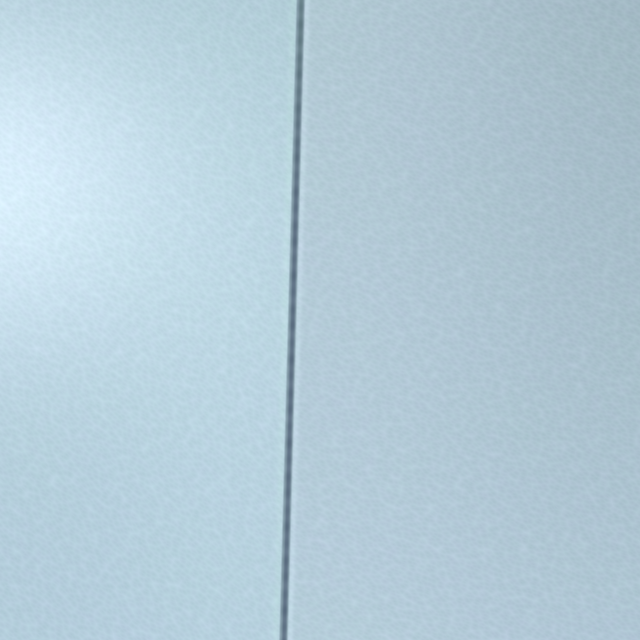
Reproduce this texture procedurally as a Shadertoy shader.

```glsl
// Pale blue brushed panels split by a thin, slightly leaning dark seam.
// Broad gradients and a soft glow at the left give the light; stretched
// cellular noise gives the grain, and layered sines drift the tint.

vec2 hash2(vec2 p) {
    vec3 q = fract(p.xyx * vec3(0.1031, 0.1030, 0.0973));
    q += dot(q, q.yzx + 33.33);
    return fract((q.xx + q.yz) * q.zy);
}

mat2 rotation(float angle) {
    float c = cos(angle), s = sin(angle);
    return mat2(c, s, -s, c);
}

// Distance to the nearest scattered point, centred near zero
float cellular(vec2 p) {
    vec2 cell = floor(p), local = fract(p);
    float nearest = 4.0;
    for (int y = -1; y <= 1; y++) {
        for (int x = -1; x <= 1; x++) {
            vec2 offset = vec2(x, y);
            vec2 d = offset + hash2(cell + offset + 71.0) - local;
            nearest = min(nearest, dot(d, d));
        }
    }
    return sqrt(nearest) - 0.48;
}

float layeredSines(vec2 p) {
    float sum = 0.0, weight = 0.5;
    for (int i = 0; i < 4; i++) {
        sum += weight * sin(p.x + 1.7 * sin(p.y)) * cos(p.y * 0.8 + float(i));
        p = rotation(0.9) * p * 1.8 + 2.3;
        weight *= 0.6;
    }
    return sum;
}

float gaussian(vec2 offset, vec2 spread) {
    vec2 d = offset / spread;
    return exp(-dot(d, d));
}

float band(float d, float halfWidth, float blur) {
    return 1.0 - smoothstep(halfWidth - blur, halfWidth + blur, abs(d));
}

// Base sheet: cool light falling off towards the upper right
vec3 panelLight(vec2 uv, float rightSide) {
    vec3 left = mix(vec3(0.705, 0.805, 0.860), vec3(0.685, 0.790, 0.835), uv.y);
    left += 0.022 * gaussian(uv - vec2(0.38, 0.36), vec2(0.20, 0.55));
    vec3 right = mix(vec3(0.715, 0.805, 0.860), vec3(0.695, 0.785, 0.830), uv.y);
    right -= vec3(0.055, 0.058, 0.058) * smoothstep(0.50, 1.05, uv.x)
           * mix(0.45, 1.0, uv.y);
    vec3 light = mix(left, right, rightSide);
    float glow = gaussian(uv - vec2(-0.04, 0.73), vec2(0.27, 0.24));
    float halo = gaussian(uv - vec2(0.06, 0.66), vec2(0.46, 0.34));
    light += vec3(0.120, 0.105, 0.105) * glow;
    light += vec3(0.050, 0.047, 0.048) * halo * (1.0 - 0.7 * rightSide);
    return light;
}

vec3 grain(vec2 uv, float rightSide) {
    float angle = mix(0.65, 0.45, rightSide);
    vec2 p = rotation(angle) * uv;
    float fine = cellular(p * vec2(95.0, 165.0));
    float coarse = cellular(p * vec2(48.0, 75.0) + 19.0);
    float tint = cellular(p * vec2(65.0, 90.0) + 43.0);
    float drift = layeredSines(uv * 9.0);
    vec3 tone = vec3(0.036 * fine + 0.020 * coarse);
    tone += vec3(0.015, -0.003, 0.014) * tint;
    return tone + vec3(0.003, -0.003, 0.005) * drift;
}

// Dark groove with a soft edge, pale rims and faint beading along it
vec3 drawSeam(vec3 color, float d, float height, float pixel) {
    float blur = max(0.0022, pixel);
    float rimRight = gaussian(vec2(d - 0.0105, 0.0), vec2(0.0045, 1.0));
    float rimLeft = gaussian(vec2(d + 0.0120, 0.0), vec2(0.0055, 1.0));
    color += vec3(0.040, 0.038, 0.040) * rimRight;
    color += vec3(0.012, 0.022, 0.004) * rimLeft;

    float bead = 0.018 * sin(height * 240.0) + 0.012 * sin(height * 97.0);
    vec3 edgeColor = vec3(0.48, 0.57, 0.62) + bead;
    vec3 coreColor = mix(vec3(0.35, 0.42, 0.50), vec3(0.38, 0.48, 0.51),
                         smoothstep(0.65, 1.0, height)) + bead;
    color = mix(color, edgeColor, 0.92 * band(d, 0.0060, blur));
    return mix(color, coreColor, 0.85 * band(d - 0.0008, 0.0030, blur));
}

void mainImage(out vec4 fragColor, in vec2 fragCoord) {
    vec2 uv = fragCoord / iResolution.xy;
    float pixel = 1.0 / iResolution.x;

    float seamDistance = uv.x - mix(0.443, 0.470, uv.y);
    float rightSide = smoothstep(-0.004, 0.004, seamDistance);

    vec3 color = panelLight(uv, rightSide) + grain(uv, rightSide);
    color = drawSeam(color, seamDistance, uv.y, pixel);
    fragColor = vec4(clamp(color, 0.0, 1.0), 1.0);
}
```
